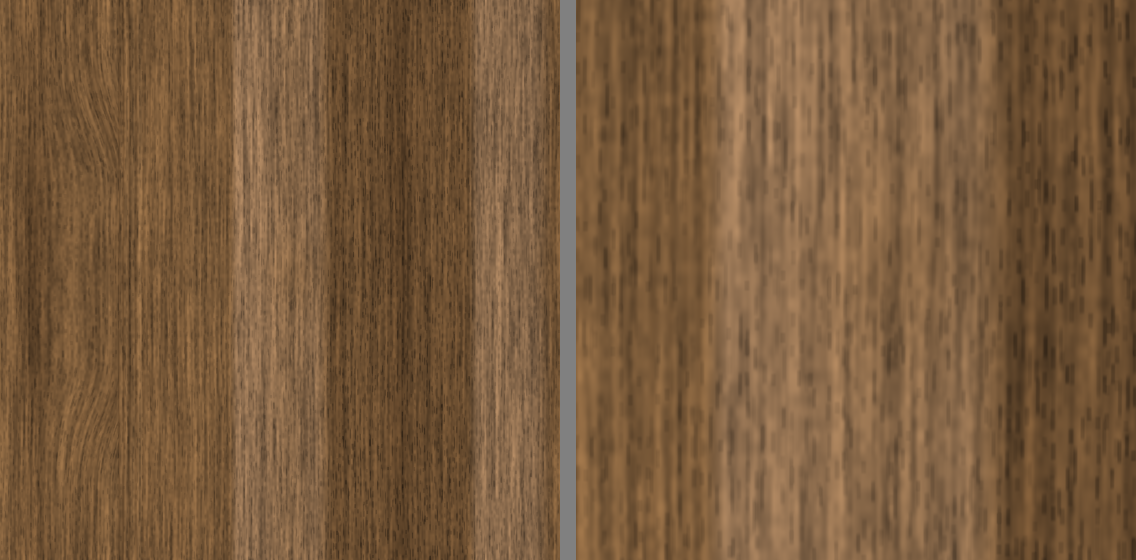
Left: the whole. Right: its middle third, enlarged.
Give the GLSL for this texture, as a WebGL 1 fragment shader.

```glsl
precision highp float;
// Tiling walnut veneer with upright grain: broad tonal bands across x,
// wrapped noise stretched along y for long fibres, and cellular dashes
// for pores. The left leaf bows its grain against a straight joint.
uniform vec2 u_resolution;

const float TAU = 6.2831853;
const float JOINT = 0.213;

float hash(vec2 p) {
  vec3 q = fract(p.xyx * 0.1031);
  q += dot(q, q.yzx + 33.33);
  return fract((q.x + q.y) * q.z);
}

// Value noise over the unit tile, wrapping after a whole number of cells.
float noise(vec2 uv, vec2 cells) {
  vec2 p = uv * cells;
  vec2 i = floor(p);
  vec2 f = p - i;
  f *= f * (3.0 - 2.0 * f);
  vec2 a = mod(i, cells);
  vec2 b = mod(i + 1.0, cells);
  vec2 seed = cells.yx * 3.0;
  return mix(mix(hash(a + seed), hash(vec2(b.x, a.y) + seed), f.x),
             mix(hash(vec2(a.x, b.y) + seed), hash(b + seed), f.x), f.y);
}

// One tapered dash per cell, with the rows staggered from column to column.
float pores(vec2 uv, vec2 cells) {
  vec2 p = uv * cells;
  float column = mod(floor(p.x), cells.x);
  p.y += cells.y * hash(vec2(column, cells.y));
  vec2 id = vec2(column, mod(floor(p.y), cells.y));
  vec2 f = fract(p);
  float chance = hash(id + 17.0);
  float center = 0.4 + 0.2 * hash(id + 41.0);
  float reach = 0.2 + 0.28 * hash(id + 73.0);
  float across = 1.0 - smoothstep(0.1, 0.42, abs(f.x - center));
  float along = 1.0 - smoothstep(0.5 * reach, reach, abs(f.y - 0.5));
  return across * along * smoothstep(0.4, 0.9, chance);
}

// Soft bump that wraps around the tile.
float bump(float x, float center, float width) {
  float d = (fract(x - center + 0.5) - 0.5) / width;
  return exp(-d * d);
}

// Plateau between two edges, each with its own softness.
float band(float x, float left, float right, float softLeft, float softRight) {
  return smoothstep(left - softLeft, left + softLeft, x)
       - smoothstep(right - softRight, right + softRight, x);
}

void main() {
  vec2 uv = gl_FragCoord.xy / u_resolution;
  float x = uv.x;
  float y = uv.y;

  // Bowed grain left of the joint, almost straight elsewhere.
  float bow = smoothstep(-0.8, 0.6, -cos(TAU * (y - 0.02)));
  float leaf = smoothstep(0.04, 0.2, x) * step(x, JOINT);
  float u = x - 0.05 * bow * leaf + 0.0006 * sin(TAU * (2.0 * y + x));
  vec2 grainUv = vec2(u, y);

  // Broad bands; one cell along y keeps a streak running the full height.
  float streak = noise(grainUv, vec2(64.0, 1.0)) - 0.5;
  float drift = noise(grainUv, vec2(30.0, 3.0)) - 0.5;
  float cloud = noise(uv, vec2(9.0, 6.0)) - 0.5;
  float ripple = noise(uv, vec2(14.0, 52.0)) - 0.5;
  float heart = band(u, 0.585, 0.84, 0.022, 0.012);
  float pale = band(u, 0.417, 0.577, 0.008, 0.018) + band(u, 0.845, 0.972, 0.01, 0.022);
  pale *= 1.0 - 0.4 * bump(y, 0.51, 0.06) * (bump(x, 0.53, 0.05) + bump(x, 0.99, 0.04));
  pale *= 1.0 - 0.3 * bump(x, 0.52, 0.04);

  float tone = 0.82 + 0.22 * streak + 0.12 * drift + 0.1 * cloud + 0.08 * ripple;
  tone -= 0.33 * heart + 0.28 * bump(u, 0.718, 0.026) + 0.12 * bump(u, 0.6, 0.014);
  tone -= (0.22 + 0.36 * bump(y, 0.54, 0.24)) * bump(x + 0.008 * cloud, 0.06, 0.024);
  tone -= 0.25 * bump(x, 0.207, 0.012) * (bump(y, 0.8, 0.04) + bump(y, 0.23, 0.04));
  tone -= 0.12 * bump(u, 0.4, 0.016) + 0.15 * bump(u, 0.985, 0.02);

  // Growth lines: strong right of the joint, weak in the bowed leaf.
  float lines = 0.5 + 0.5 * sin(TAU * (92.0 * u + 1.2 * noise(grainUv, vec2(26.0, 1.0))));
  float lined = band(x, JOINT, 0.262, 0.001, 0.012)
              + 0.45 * band(x, 0.37, 0.412, 0.012, 0.005)
              + 0.2 * band(x, 0.13, JOINT, 0.03, 0.001);
  tone -= 0.42 * lined * (lines * lines - 0.3);
  tone -= 0.3 * (1.0 - smoothstep(0.0006, 0.003, abs(x - JOINT)));

  vec3 color = mix(vec3(0.33, 0.233, 0.138), vec3(0.5, 0.37, 0.235), clamp(tone, -0.1, 1.2));
  vec3 ash = vec3(0.547, 0.424, 0.308) * (1.0 + 0.12 * streak + 0.06 * drift);
  color = mix(color, ash, 0.9 * pale);

  // Long fibres, a fine tooth, and pores that stand out in the heart.
  float fibre = 0.3 * (noise(grainUv, vec2(232.0, 5.0)) - 0.5)
              + 0.27 * (noise(grainUv, vec2(301.0, 22.0)) - 0.5)
              + 0.12 * (noise(grainUv, vec2(128.0, 2.0)) - 0.5)
              + 0.17 * (noise(uv, vec2(256.0, 140.0)) - 0.5);
  float pore = pores(grainUv, vec2(226.0, 32.0)) + 0.7 * pores(grainUv, vec2(187.0, 54.0));
  color *= 1.02 + fibre - (0.15 + 0.1 * heart) * min(pore, 1.2);

  gl_FragColor = vec4(color, 1.0);
}
```
